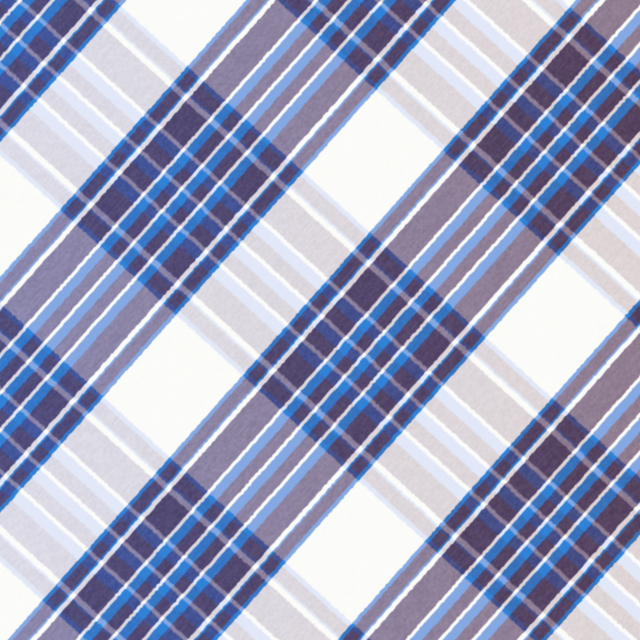
Reproduce this pattern procedurally as a WebGL 1 fragment shader.

```glsl
precision highp float;

uniform vec2 u_resolution;

// Lattice of the plaid, in canvas units
const vec2 CROSSING = vec2(0.569, 0.443);    // centre of one dark crossing
const vec2 WEFT_STEP = vec2(0.285, -0.259);  // repeat along the pale bands
const vec2 WARP_STEP = vec2(0.3125, 0.3516); // repeat along the dark bands

// Stripe layout, in fractions of a repeat
const float BAND_HALF = 0.318;
const float EDGE_BLUE = 0.016;
const float GUARD_POS = 0.238;
const float GUARD_HALF = 0.010;
const float PINSTRIPE_START = -0.112;
const float PINSTRIPE_STEP = 0.100;
const float PINSTRIPE_WHITE = 0.014;
const float PINSTRIPE_BLUE = 0.038;
const float SOFTNESS = 0.005;

// Cloth colours, named warp then weft
const vec3 WHITE_WHITE = vec3(0.985, 0.985, 0.975);
const vec3 WHITE_MAUVE = vec3(0.865, 0.845, 0.870);
const vec3 WHITE_BLUE  = vec3(0.885, 0.910, 0.970);
const vec3 MAUVE_WHITE = vec3(0.555, 0.510, 0.620);
const vec3 MAUVE_MAUVE = vec3(0.325, 0.280, 0.425);
const vec3 MAUVE_BLUE  = vec3(0.270, 0.320, 0.560);
const vec3 BLUE_WHITE  = vec3(0.520, 0.660, 0.890);
const vec3 BLUE_MAUVE  = vec3(0.215, 0.460, 0.760);
const vec3 BLUE_BLUE   = vec3(0.190, 0.510, 0.840);

// Yarn texture and uneven dye
const float THREADS = 115.0;
const float WOBBLE = 0.004;
const float GRAIN = 0.075;
const vec3 DYE_DRIFT = vec3(0.02, -0.04, -0.11);

float hash(vec2 p) {
  vec3 q = fract(vec3(p.xyx) * 0.1031);
  q += dot(q, q.yzx + 33.33);
  return fract((q.x + q.y) * q.z);
}

float noise(vec2 p) {
  vec2 i = floor(p);
  vec2 f = fract(p);
  f = f * f * (3.0 - 2.0 * f);
  return mix(mix(hash(i), hash(i + vec2(1.0, 0.0)), f.x),
             mix(hash(i + vec2(0.0, 1.0)), hash(i + 1.0), f.x), f.y);
}

float cross2(vec2 a, vec2 b) {
  return a.x * b.y - a.y * b.x;
}

float stripe(float x, float lo, float hi) {
  return smoothstep(lo - SOFTNESS, lo + SOFTNESS, x)
       - smoothstep(hi - SOFTNESS, hi + SOFTNESS, x);
}

// Yarn coverage across one repeat: x mauve, y blue, remainder white
vec2 sett(float x) {
  float t = fract(x + 0.5) - 0.5;
  float r = abs(t);
  float guardEnd = GUARD_POS + GUARD_HALF;
  float blue = stripe(r, BAND_HALF - EDGE_BLUE, BAND_HALF)
             + stripe(r, guardEnd, guardEnd + 0.5 * EDGE_BLUE);
  float white = stripe(r, GUARD_POS - GUARD_HALF, guardEnd);
  for (int i = 0; i < 3; i++) {
    float start = PINSTRIPE_START + PINSTRIPE_STEP * float(i);
    float mid = start + PINSTRIPE_WHITE;
    white += stripe(t, start, mid);
    blue += stripe(t, mid, mid + PINSTRIPE_BLUE);
  }
  float body = stripe(r, -1.0, BAND_HALF);
  return vec2(max(body - white - blue, 0.0), blue);
}

vec3 blend(vec3 white, vec3 mauve, vec3 blue, vec2 yarn) {
  return white * (1.0 - yarn.x - yarn.y) + mauve * yarn.x + blue * yarn.y;
}

void main() {
  vec2 uv = gl_FragCoord.xy / u_resolution;
  vec2 d = uv - CROSSING;
  vec2 cell = vec2(cross2(d, WARP_STEP), cross2(WEFT_STEP, d))
            / cross2(WEFT_STEP, WARP_STEP);

  // Slightly ragged stripe edges
  vec2 thread = cell * THREADS + 700.0;
  vec2 ragged = cell + WOBBLE * (vec2(noise(thread.yx * vec2(0.9, 0.1)),
                                      noise(thread * vec2(0.9, 0.1) + 57.0)) - 0.5);
  vec2 warp = sett(ragged.x);
  vec2 weft = sett(-ragged.y);

  // Interlaced yarn colours
  vec3 onWhite = blend(WHITE_WHITE, WHITE_MAUVE, WHITE_BLUE, weft);
  vec3 onMauve = blend(MAUVE_WHITE, MAUVE_MAUVE, MAUVE_BLUE, weft);
  vec3 onBlue = blend(BLUE_WHITE, BLUE_MAUVE, BLUE_BLUE, weft);
  vec3 color = blend(onWhite, onMauve, onBlue, warp);

  // Dye drifts from lavender to brown across the cloth
  float dyed = max(warp.x, 0.6 * weft.x);
  color += DYE_DRIFT * (uv.x - 0.5) * dyed;

  // Woven grain, strongest on the mauve yarn
  float grain = 0.6 * noise(thread) + 0.4 * noise(thread * vec2(1.0, 0.25) + 31.0) - 0.5;
  color += GRAIN * grain * (0.15 + 0.85 * dyed);

  gl_FragColor = vec4(clamp(color, 0.0, 1.0), 1.0);
}
```
